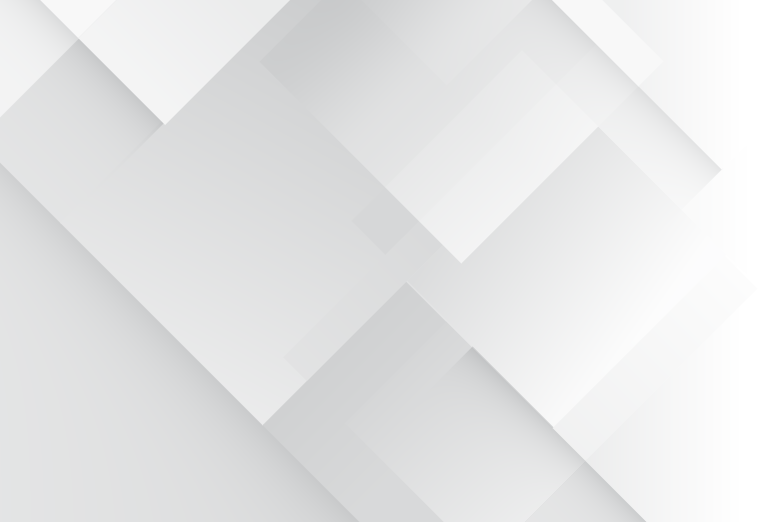
Write a Shadertoy shader that draws this background.

```glsl
// Overlapping translucent paper panels in pale greys, all turned by 45 degrees.
// Two diagonal axes (u down-right, v up-right) make every panel an upright
// box; panels are painted back to front with soft shadows along some edges.

// Position of x between a and b, held within 0..1
float ramp(float a, float b, float x) {
    return clamp((x - a) / (b - a), 0.0, 1.0);
}

// Smooth-edged coverage of the box between corners lo and hi
float box(vec2 q, vec2 lo, vec2 hi) {
    float soft = 5.2 / iResolution.y;
    vec2 inside = min(q - lo, hi - q);
    return smoothstep(-soft, soft, min(inside.x, inside.y));
}

void panel(inout float grey, float shade, vec2 q, vec2 lo, vec2 hi) {
    grey = mix(grey, shade, box(q, lo, hi));
}

// Darkens the lower-left side of the line v = edge, for u within span
void shadow(inout float grey, vec2 q, float edge, vec2 span, float depth, float reach) {
    float fade = exp(-max(edge - q.y, 0.0) / reach);
    float mask = box(q, vec2(span.x, -20.0), vec2(span.y, edge + 0.02));
    grey *= 1.0 - depth * fade * mask;
}

void mainImage(out vec4 fragColor, in vec2 fragCoord) {
    // The canvas is 5.2 units high; down is measured from the top
    vec2 p = fragCoord / iResolution.y * 5.2;
    float x = p.x, down = 5.2 - p.y;
    vec2 q = vec2(x + down, x - down);
    float u = q.x, v = q.y;

    // Backdrop, brightening to the right
    float grey = mix(0.895, 0.868, ramp(0.0, 3.0, x));
    grey = mix(grey, 1.0, ramp(3.5, 7.4, x));
    shadow(grey, q, -1.62, vec2(-5.0, 20.0), 0.09, 0.45);

    // Lower panels and the shadow falling across them
    panel(grey, mix(0.82, 0.85, ramp(6.9, 8.6, u)), q, vec2(6.85, -1.62), vec2(20.0, 1.24));
    panel(grey, mix(0.838, 0.928, ramp(7.6, 10.4, u)), q, vec2(7.65, -0.78), vec2(10.43, 1.24));
    panel(grey, 0.9, q, vec2(10.43, -0.78), vec2(20.0, 1.24));
    shadow(grey, q, 1.24, vec2(8.16, 20.0), 0.11, 0.25);

    // Right-hand panels
    panel(grey, mix(0.925, 1.0, ramp(5.8, 7.4, x)), q, vec2(10.42, 1.24), vec2(20.0));
    panel(grey, mix(0.945, 0.988, ramp(1.2, 4.6, v)), q, vec2(9.77, 1.24), vec2(10.42, 4.67));
    float sheet = mix(0.862, 0.975, ramp(6.9, 9.7, u)) + 0.007 * (v - 1.26);
    panel(grey, min(sheet, 0.99), q, vec2(6.85, 1.26), vec2(9.77, 4.7));
    panel(grey, mix(0.945, 0.975, ramp(7.2, 8.9, u)), q, vec2(7.2, 4.7), vec2(8.88, 5.52));
    panel(grey, mix(0.98, 1.0, ramp(6.9, 7.5, x)), q, vec2(8.88, 4.7), vec2(20.0));

    // Left band and the large central panel
    panel(grey, mix(0.895, 0.872, ramp(-1.6, 0.4, v)), q, vec2(1.17, -1.62), vec2(2.84, 0.42));
    float broad = 0.9 - 0.02 * (v + 1.6) + 0.006 * (u - 3.0);
    panel(grey, broad, q, vec2(2.82, -1.62), vec2(6.85, 20.0));

    // Bright upper-left corner
    panel(grey, 0.955, q, vec2(-5.0, -1.62), vec2(1.17, 0.42));
    shadow(grey, q, 0.4, vec2(-5.0, 2.86), 0.1, 0.3);
    panel(grey, 0.972, q, vec2(-5.0, 0.4), vec2(1.16, 20.0));
    panel(grey, mix(0.957, 0.925, ramp(0.6, 2.4, v)), q, vec2(1.16, 0.4), vec2(2.89, 20.0));

    // Faint strips on the central panel
    panel(grey, 0.845, q, vec2(5.7, 1.3), vec2(6.38, 1.98));
    panel(grey, mix(0.888, 0.855, ramp(-0.7, 1.9, v)), q, vec2(6.38, -0.74), vec2(6.85, 1.98));

    // Upper panel, from dark at its top to bright at its lower corner
    float glass = mix(0.79, 0.885, smoothstep(3.2, 5.2, u)) + 0.05 * ramp(5.2, 7.2, u);
    glass += 0.02 * ramp(3.6, 5.8, v) + 0.018 * ramp(3.3, 2.0, v) * ramp(4.6, 3.2, u);
    panel(grey, glass, q, vec2(3.2, 1.97), vec2(7.22, 6.0));
    grey += 0.008 * box(q, vec2(3.2, 3.6), vec2(5.3, 6.0));
    grey += 0.012 * box(q, vec2(5.7, 1.97), vec2(7.22, 4.7));
    grey += 0.008 * box(q, vec2(6.38, 1.97), vec2(7.22, 6.0));

    // White panel at the upper right
    shadow(grey, q, 5.5, vec2(5.3, 8.88), 0.08, 0.25);
    panel(grey, mix(0.94, 1.0, ramp(6.2, 7.4, x)), q, vec2(5.3, 5.5), vec2(8.88, 20.0));
    panel(grey, 0.972, q, vec2(5.3, 5.5), vec2(7.22, 6.0));

    // Slightly cool tint that vanishes in white
    vec3 tint = vec3(-0.025, 0.0, 0.02) * (1.0 - grey);
    fragColor = vec4(clamp(grey + tint, 0.0, 1.0), 1.0);
}
```
